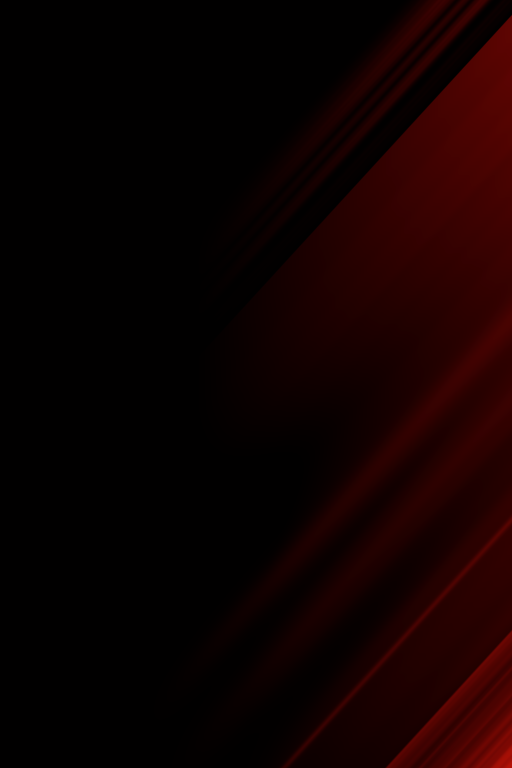
Give the GLSL for this background, as a WebGL 2 fragment shader.

```glsl
#version 300 es
precision highp float;
// Dark red diagonal light streaks sweeping out of black toward the right edge.

uniform vec2 u_resolution;
out vec4 outColor;

const float SLOPE = 1.09;          // rise of the streaks
const float SHEET_EDGE = -0.381;   // sharp upper edge of the main sheet
const float FAN_START = -0.645;    // upper group of thin streaks
const float FAN_END = -0.445;
const float RIDGE = 0.605;         // single bright line
const float CORNER_EDGE = 0.822;   // lower right group of streaks
const float CORNER_TIP = 1.09;
const float GRAIN = 75.0;          // thin streaks per canvas width
const float BLACK_LEVEL = 0.004;

// Soft strips: centre, half width, strength, x where they emerge
const int STRIP_COUNT = 5;
const vec4 STRIPS[STRIP_COUNT] = vec4[](
    vec4(0.215, 0.040, 0.085, 0.27),
    vec4(0.375, 0.050, 0.070, 0.30),
    vec4(0.560, 0.025, 0.035, 0.50),
    vec4(0.690, 0.070, 0.045, 0.48),
    vec4(0.790, 0.030, 0.030, 0.65));

float hash(float n) {
    return fract(sin(n * 127.1) * 43758.55);
}

float noise(float x) {
    float i = floor(x);
    float f = fract(x);
    return mix(hash(i), hash(i + 1.0), f * f * (3.0 - 2.0 * f));
}

float bell(float x, float centre, float width) {
    float t = (x - centre) / width;
    return exp(-t * t);
}

// Broad sheet with a dark pocket on its left side
float sheet(float d, float x, float aa) {
    float start = mix(0.38, 0.48, smoothstep(-0.3, 0.1, d)) + 0.11 * bell(d, 0.05, 0.13);
    float fade = pow(clamp((x - start) / (1.0 - start), 0.0, 1.0), 1.2);
    float level = mix(0.35, 0.14, smoothstep(SHEET_EDGE, 0.5, d));
    float groove = 0.75 * bell(d, 0.486, 0.05) + 0.45 * bell(d, 0.293, 0.025);
    groove *= 1.0 - smoothstep(0.6, 1.0, x);
    return level * fade * (1.0 - groove) * smoothstep(SHEET_EDGE - aa, SHEET_EDGE + aa, d);
}

// Thin streaks above the sheet, with faint lines in the dark gap
float fan(float d, float x, float streaks) {
    float body = smoothstep(FAN_START, -0.56, d) * (1.0 - smoothstep(FAN_END - 0.025, FAN_END, d));
    float grooves = 0.75 * bell(d, -0.527, 0.010) + 0.8 * bell(d, -0.496, 0.009);
    float gap = smoothstep(FAN_END, -0.43, d) * (1.0 - smoothstep(-0.41, SHEET_EDGE, d));
    float fade = pow(clamp((x - 0.38) / 0.62, 0.0, 1.0), 1.15);
    return fade * (body * (1.0 - grooves) * mix(0.17, 0.33, streaks) + gap * 0.07 * streaks * streaks);
}

// Bright line with a short glow on both sides
float ridge(float d, float x) {
    float line = 0.13 * bell(d, RIDGE, 0.008);
    float glow = 0.05 * exp(-abs(d - RIDGE) / 0.03);
    return (line + glow) * smoothstep(0.35, 0.62, x);
}

// Streaks and glow in the lower right corner
float corner(float d, float streaks, float aa) {
    float inside = smoothstep(CORNER_EDGE - 2.0 * aa, CORNER_EDGE + aa, d);
    float rim = 0.17 * exp(-max(d - CORNER_EDGE, 0.0) / 0.035);
    float glow = 0.42 * pow(smoothstep(0.88, CORNER_TIP, d), 1.3);
    return inside * (rim + glow + 0.16 * streaks);
}

void main() {
    vec2 p = gl_FragCoord.xy / u_resolution.x;
    float aa = 1.2 / u_resolution.x;
    float d = SLOPE * p.x - p.y;    // position across the streaks
    float streaks = 0.65 * noise(d * GRAIN) + 0.35 * noise(d * GRAIN * 2.1 + 9.0);

    float light = sheet(d, p.x, aa) + fan(d, p.x, streaks);
    light += ridge(d, p.x) + corner(d, streaks, aa);
    for (int i = 0; i < STRIP_COUNT; i++) {
        vec4 s = STRIPS[i];
        light += s.z * bell(d, s.x, s.y) * smoothstep(s.w, s.w + 0.35, p.x);
    }

    // Fine brushed variation along the whole sweep
    light *= 0.95 + 0.1 * noise(d * 38.0 + 4.0);
    float red = BLACK_LEVEL + light;
    outColor = vec4(red, 0.14 * light * light, 0.05 * light * light, 1.0);
}
```
